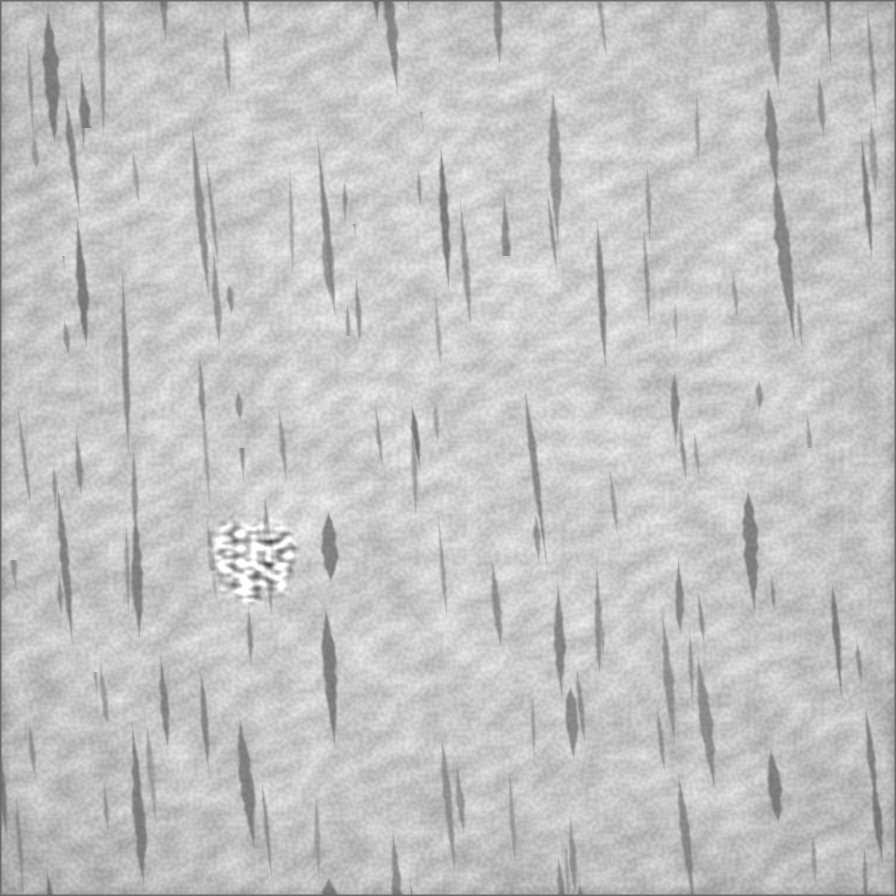
A WebGL 1 fragment shader for this texture:

```glsl
precision highp float;
// Pale grey mottled sheet with dark, nearly vertical spindle flecks and one rough bright patch.

uniform vec2 u_resolution;

// Tones
const float SHEET_TONE = 0.815;
const float FLECK_TONE = 0.47;
const float BORDER_TONE = 0.42;
const float VIGNETTE = 0.17;
const vec2 LIGHT_CENTRE = vec2(0.5, 0.6);

// Mottling: frequency and strength
const float BROAD_FREQ = 13.0;
const float BROAD_GAIN = 0.065;
const vec2 MOTTLE_FREQ = vec2(30.0, 58.0);
const float MOTTLE_GAIN = 0.12;
const float MOTTLE_ANGLE = 0.45;
const float GRAIN_FREQ = 190.0;
const float GRAIN_GAIN = 0.085;

// Flecks: grid, then half length and half width ranges
const vec2 LONG_GRID = vec2(9.0, 7.0);
const vec2 LONG_LENGTH = vec2(0.03, 0.092);
const vec2 LONG_WIDTH = vec2(0.0035, 0.0088);
const vec2 SHORT_GRID = vec2(13.0, 8.0);
const vec2 SHORT_LENGTH = vec2(0.014, 0.052);
const vec2 SHORT_WIDTH = vec2(0.0022, 0.004);
const vec2 TILT_RANGE = vec2(0.02, 0.13);
const float FLECK_SOFTNESS = 0.0024;

// Rough patch
const vec2 PATCH_CENTRE = vec2(0.283, 0.375);
const float PATCH_RADIUS = 0.055;
const vec2 PATCH_FREQ = vec2(75.0, 125.0);
const float PATCH_GAIN = 0.85;

const float BORDER_WIDTH = 0.0018;

vec2 hash2(vec2 p) {
  vec3 q = fract(p.xyx * vec3(0.1031, 0.1030, 0.0973));
  q += dot(q, q.yzx + 33.33);
  return fract((q.xx + q.yz) * q.zy);
}

float cornerSlope(vec2 cell, vec2 offset) {
  float angle = 6.2832 * hash2(cell + 71.0).x;
  return dot(vec2(cos(angle), sin(angle)), offset);
}

float gradientNoise(vec2 p) {
  vec2 i = floor(p);
  vec2 f = p - i;
  vec2 u = f * f * f * (f * (f * 6.0 - 15.0) + 10.0);
  vec2 e = vec2(1.0, 0.0);
  float low = mix(cornerSlope(i, f), cornerSlope(i + e, f - e), u.x);
  float high = mix(cornerSlope(i + e.yx, f - e.yx), cornerSlope(i + 1.0, f - 1.0), u.x);
  return mix(low, high, u.y);
}

// Coverage of tapered flecks scattered one per grid cell
float flecks(vec2 p, vec2 grid, vec2 lengths, vec2 widths, float presence, float seed) {
  vec2 home = floor(p * grid);
  float cover = 0.0;
  for (int j = -1; j <= 1; j++) {
    for (int i = -1; i <= 1; i++) {
      vec2 cell = home + vec2(float(i), float(j));
      vec2 place = hash2(cell + seed);
      vec2 size = hash2(cell + seed + 17.3);
      vec2 look = hash2(cell + seed + 41.7);
      vec2 kind = hash2(cell + seed + 63.1);
      vec2 q = p - (cell + place) / grid;
      q.x += mix(TILT_RANGE.x, TILT_RANGE.y, look.x) * q.y;
      float t = q.y / mix(lengths.x, lengths.y, size.x);
      t += 0.35 * (kind.y - 0.5) * (1.0 - t * t);
      float ragged = 1.0 + 0.55 * gradientNoise(vec2(p.y * 70.0, 9.0 * place.x + sign(q.x)));
      float halfWidth = mix(widths.x, widths.y, size.y * size.y) * ragged;
      float inside = halfWidth * (1.0 - t * t) - abs(q.x);
      float shape = smoothstep(-FLECK_SOFTNESS, FLECK_SOFTNESS, inside);
      cover = max(cover, shape * mix(0.65, 1.0, look.y) * step(kind.x, presence));
    }
  }
  return cover;
}

void main() {
  vec2 uv = gl_FragCoord.xy / u_resolution;

  // Sheet: uneven light, slanted mottling and fine grain
  vec2 fromLight = uv - LIGHT_CENTRE;
  float c = cos(MOTTLE_ANGLE);
  float s = sin(MOTTLE_ANGLE);
  vec2 slanted = vec2(c * uv.x + s * uv.y, c * uv.y - s * uv.x);
  float grain = GRAIN_GAIN * gradientNoise(uv * GRAIN_FREQ);
  float tone = SHEET_TONE - VIGNETTE * dot(fromLight, fromLight);
  tone += BROAD_GAIN * gradientNoise(uv * BROAD_FREQ + 5.0);
  tone += MOTTLE_GAIN * gradientNoise(slanted * MOTTLE_FREQ + 90.0);
  tone += grain;

  // Flecks: strong long ones over faint short ones
  float longCover = flecks(uv, LONG_GRID, LONG_LENGTH, LONG_WIDTH, 0.8, 120.0);
  float shortCover = flecks(uv, SHORT_GRID, SHORT_LENGTH, SHORT_WIDTH, 0.65, 310.0);
  tone = mix(tone, FLECK_TONE + 0.6 * grain, max(longCover, 0.75 * shortCover));

  // Rough patch of bright and dark specks
  float reach = length(uv - PATCH_CENTRE) + 0.02 * gradientNoise(uv * 45.0);
  float patchMask = 1.0 - smoothstep(0.65 * PATCH_RADIUS, PATCH_RADIUS, reach);
  tone += patchMask * (PATCH_GAIN * gradientNoise(uv * PATCH_FREQ + 30.0) + 0.05);

  // Thin border with a soft shade inside it
  vec2 toEdge = min(uv, 1.0 - uv);
  float edge = min(toEdge.x, toEdge.y);
  tone -= 0.07 * (1.0 - smoothstep(0.0, 0.014, edge));
  tone = mix(BORDER_TONE, tone, smoothstep(0.3 * BORDER_WIDTH, 1.6 * BORDER_WIDTH, edge));

  gl_FragColor = vec4(vec3(clamp(tone, 0.0, 1.0)), 1.0);
}
```
